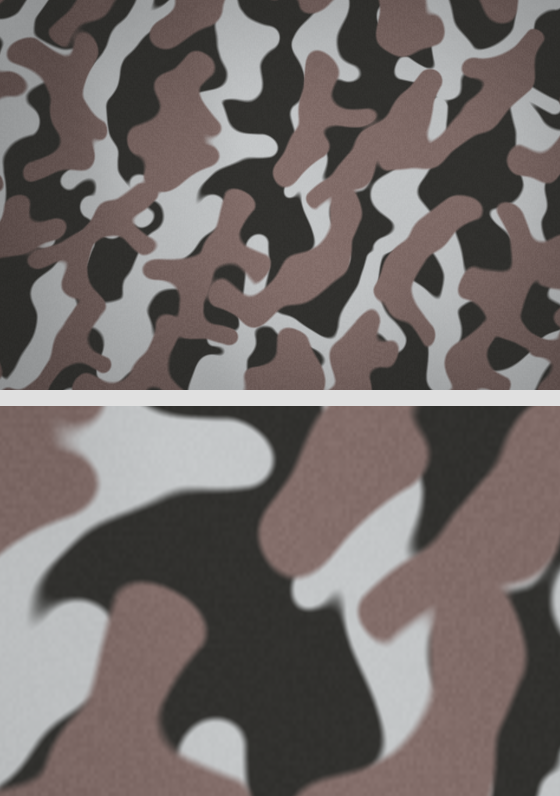
Top, the full canvas; bottom, a detail of the centre.
A WebGL 1 fragment shader for this texture:

```glsl
precision highp float;

// Printed camouflage cloth: branching pale and brown figures on near black.
// Each figure is a zigzag spine with side arms, built from tapered capsules
// that melt together; a noise warp makes the outlines wavy.

uniform vec2 u_resolution;

const vec3 DARK = vec3(0.19, 0.188, 0.178);
const vec3 BROWN = vec3(0.485, 0.405, 0.39);
const vec3 PALE = vec3(0.735, 0.745, 0.75);
const vec2 CELL = vec2(0.27, 0.36);
const float EDGE = 0.0045;
const float SPINE_PARTS = 3.0;

float hash(vec2 p) {
  return fract(sin(dot(p, vec2(127.1, 311.7))) * 4375.85);
}

vec2 hash2(vec2 p) {
  return vec2(hash(p), hash(p + vec2(37.3, 17.9)));
}

float noise(vec2 p) {
  vec2 i = floor(p);
  vec2 f = fract(p);
  f = f * f * (3.0 - 2.0 * f);
  float low = mix(hash(i), hash(i + vec2(1.0, 0.0)), f.x);
  float high = mix(hash(i + vec2(0.0, 1.0)), hash(i + 1.0), f.x);
  return mix(low, high, f.y);
}

vec2 warp(vec2 p, float scale, float amount) {
  vec2 q = p * scale;
  return amount * (2.0 * vec2(noise(q), noise(q + 41.7)) - 1.0);
}

float smoothMin(float a, float b, float k) {
  float h = max(k - abs(a - b), 0.0) / k;
  return min(a, b) - 0.25 * h * h * k;
}

// Capsule whose radius runs from ra at a to rb at b.
float taperedCapsule(vec2 p, vec2 a, vec2 b, float ra, float rb) {
  vec2 pa = p - a;
  vec2 ba = b - a;
  float h = clamp(dot(pa, ba) / dot(ba, ba), 0.0, 1.0);
  return length(pa - ba * h) - mix(ra, rb, h);
}

vec2 spineJoint(float i, vec2 id, vec2 reach) {
  vec2 wobble = hash2(id + i * 5.31) - 0.5;
  return reach * (i / SPINE_PARTS - 0.5) + wobble * vec2(0.085, 0.04);
}

float jointRadius(float i, vec2 id, float girth) {
  return girth * mix(0.62, 1.35, hash(id + i * 3.17 + 9.1));
}

// One branching figure centred on the origin.
float figure(vec2 p, vec2 id, vec2 reach, float girth) {
  reach.x += 0.2 * (hash(id + 2.7) - 0.5);
  float side = hash(id + 6.4) < 0.5 ? -1.0 : 1.0;
  float d = 1.0;
  for (int n = 0; n < 3; n++) {
    float i = float(n);
    vec2 a = spineJoint(i, id, reach);
    vec2 b = spineJoint(i + 1.0, id, reach);
    float ra = jointRadius(i, id, girth);
    float rb = jointRadius(i + 1.0, id, girth);
    d = smoothMin(d, taperedCapsule(p, a, b, ra, rb), 0.035);

    vec2 r = hash2(id + i * 7.73 + 4.2);
    vec2 tip = a + vec2(side * mix(0.06, 0.125, r.x), mix(-0.1, 0.09, r.y));
    float tipRadius = girth * mix(0.55, 1.05, r.y);
    d = smoothMin(d, taperedCapsule(p, a, tip, ra * 0.7, tipRadius), 0.04);
    side = -side;
  }
  return d;
}

// Scatter figures over rows that are shifted by random amounts.
float figureLayer(vec2 p, float seed, vec2 reach, float girth) {
  vec2 g = p / CELL;
  float d = 1.0;
  for (int y = -1; y <= 1; y++) {
    float row = floor(g.y) + float(y);
    float shift = hash(vec2(row, seed));
    for (int x = -1; x <= 1; x++) {
      float column = floor(g.x - shift) + float(x);
      vec2 id = vec2(column, row) + seed;
      vec2 jitter = 0.3 * (hash2(id + 8.8) - 0.5);
      vec2 centre = (vec2(column + shift, row) + 0.5 + jitter) * CELL;
      d = smoothMin(d, figure(p - centre, id, reach, girth), 0.012);
    }
  }
  return d;
}

float coverage(float d) {
  float soft = max(EDGE, 0.8 / u_resolution.y);
  return 1.0 - smoothstep(-soft, soft, d);
}

void main() {
  vec2 p = gl_FragCoord.xy / u_resolution.y;
  vec2 uv = gl_FragCoord.xy / u_resolution;
  vec2 q = p + warp(p, 6.0, 0.026) + warp(p, 13.0, 0.009);

  // Pale figures stand upright; brown ones lean right and lie on top.
  float pale = coverage(figureLayer(q, 13.0, vec2(0.04, 0.33), 0.034));
  float brown = coverage(figureLayer(q + CELL * 0.5, 57.0, vec2(0.13, 0.27), 0.035));

  // Light falls off from the middle; faint folds run up the cloth.
  float falloff = smoothstep(0.15, 0.75, length((uv - vec2(0.58, 0.5)) * vec2(1.1, 0.9)));
  float folds = noise(vec2(p.x * 9.0 + p.y * 2.0, p.y * 1.5)) - 0.5;
  float light = 1.03 - 0.25 * falloff + 0.05 * folds;

  vec3 color = DARK * mix(1.0, light, 0.4);
  color = mix(color, PALE * light, pale);
  color = mix(color, BROWN * pow(light, 1.4), brown);

  // Fine weave, slightly stronger on the brown print.
  float weave = noise(p * vec2(330.0, 260.0)) - 0.5;
  color += weave * mix(0.018, 0.035, brown);
  gl_FragColor = vec4(color, 1.0);
}
```
